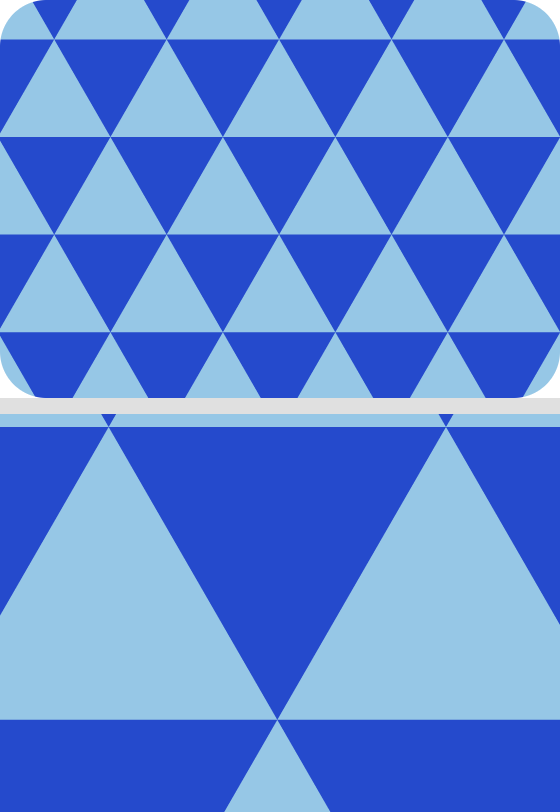
Top: the whole. Bottom: its middle third, enlarged.
Give the GLSL for this pattern, as a Shadertoy shader.

```glsl
// Rows of light and dark triangles in a staggered tiling on a rounded white-cornered panel.
#define SIDE 0.2008            // triangle base, in canvas widths
#define ROW_HEIGHT 0.1743      // triangle height, in canvas widths
#define ORIGIN vec2(-0.0016, -0.0636)  // a lattice vertex, from the centre
#define CORNER_RADIUS 0.083
#define DARK_BLUE vec3(0.145, 0.290, 0.800)
#define LIGHT_BLUE vec3(0.590, 0.780, 0.900)
#define BACKGROUND vec3(1.0)
#define SAMPLES 4              // antialiasing samples per axis

// Signed distance to a rounded rectangle
float roundedBox(vec2 p, vec2 halfSize, float radius) {
    vec2 q = abs(p) - halfSize + radius;
    return length(max(q, 0.0)) + min(max(q.x, q.y), 0.0) - radius;
}

// 1 inside an upright triangle, 0 inside an inverted one
float uprightTriangle(vec2 p) {
    vec2 cell = (p - ORIGIN) / vec2(SIDE, ROW_HEIGHT);
    float row = floor(cell.y);
    float fromBase = cell.y - row;
    // Each row shifts by half a base
    float fromApex = abs(fract(cell.x - 0.5 * row) - 0.5);
    return step(fromApex, 0.5 * (1.0 - fromBase));
}

void mainImage(out vec4 fragColor, in vec2 fragCoord) {
    float pixel = 1.0 / iResolution.x;
    vec2 p = (fragCoord - 0.5 * iResolution.xy) * pixel;

    // Average the tiling over the pixel
    float light = 0.0;
    for (int j = 0; j < SAMPLES; j++) {
        for (int i = 0; i < SAMPLES; i++) {
            vec2 jitter = (vec2(i, j) + 0.5) / float(SAMPLES) - 0.5;
            light += uprightTriangle(p + jitter * pixel);
        }
    }
    light /= float(SAMPLES * SAMPLES);
    vec3 color = mix(DARK_BLUE, LIGHT_BLUE, light);

    // Rounded panel outline
    vec2 halfSize = 0.5 * iResolution.xy * pixel;
    float edge = roundedBox(p, halfSize, CORNER_RADIUS);
    color = mix(color, BACKGROUND, clamp(edge / pixel + 0.5, 0.0, 1.0));

    fragColor = vec4(color, 1.0);
}
```
